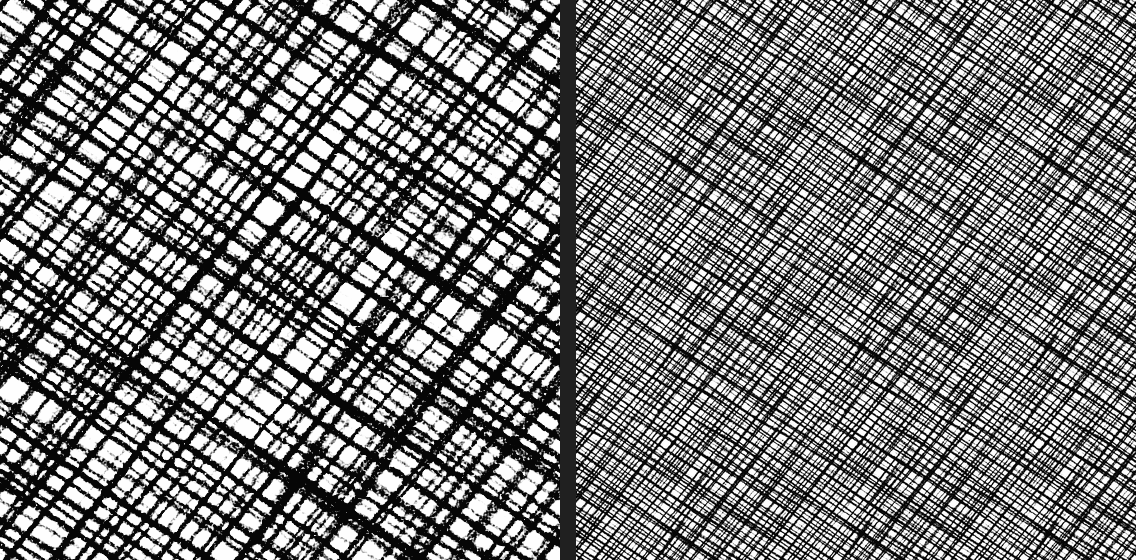
Left, the tile; right, the same tile 3 across and 3 down.
Reproduce this pattern procedurally as a Shadertoy shader.

```glsl
const vec3 PAPER = vec3(0.995);
const vec3 INK = vec3(0.025);

// Each hatch family: whole-number normal (across) and a companion axis (along).
// Their determinant is -1, so unit steps of both axes span exactly one tile.
const vec2 FALLING_ACROSS = vec2(2.0, 3.0);
const vec2 FALLING_ALONG = vec2(1.0, 1.0);
const vec2 RISING_ACROSS = vec2(5.0, -4.0);
const vec2 RISING_ALONG = vec2(1.0, -1.0);

// Line count across and strength changes along, per unit of the axes
const vec2 FALLING_BOLD = vec2(6.0, 6.0);
const vec2 FALLING_FINE = vec2(11.0, 9.0);
const vec2 RISING_BOLD = vec2(3.0, 9.0);
const vec2 RISING_FINE = vec2(6.0, 14.0);

const float BOLD_WIDTH = 0.0051;
const float FINE_WIDTH = 0.0036;
const vec2 BOLD_STRENGTH = vec2(1.05, 0.50);  // mean, spread
const vec2 FINE_STRENGTH = vec2(0.48, 0.85);
const float JITTER = 0.80;
const float DRIFT = 0.55;

const float WOBBLE_CELLS = 48.0;
const float WOBBLE_AMOUNT = 0.0022;
const float COARSE_GRAIN_CELLS = 147.0;
const float FINE_GRAIN_CELLS = 241.0;
const float GRAIN_AMOUNT = 1.05;
const vec2 INK_RANGE = vec2(0.18, 0.76);
const float TAU = 6.28319;

float hash(vec2 p) {
    vec3 q = fract(p.xyx * 0.1031);
    q += dot(q, q.yzx + 33.33);
    return fract((q.x + q.y) * q.z);
}

float cornerSlope(vec2 cell, vec2 offset, vec2 period, float seed) {
    float angle = TAU * hash(mod(cell, period) + seed);
    return dot(vec2(cos(angle), sin(angle)), offset);
}

// Gradient noise that wraps after a whole number of cells
float gradientNoise(vec2 p, vec2 period, float seed) {
    vec2 cell = floor(p);
    vec2 f = p - cell;
    vec2 blend = f * f * f * (f * (f * 6.0 - 15.0) + 10.0);
    vec2 e = vec2(1.0, 0.0);
    float low = mix(cornerSlope(cell, f, period, seed),
                    cornerSlope(cell + e.xy, f - e.xy, period, seed), blend.x);
    float high = mix(cornerSlope(cell + e.yx, f - e.yx, period, seed),
                     cornerSlope(cell + e.xx, f - e.xx, period, seed), blend.x);
    return mix(low, high, blend.y);
}

float tileNoise(vec2 p, float cells, float seed) {
    return gradientNoise(p * cells, vec2(cells), seed);
}

// Parallel lines with random offsets, slow drift and changing strength
float strokes(vec2 p, vec2 across, vec2 along, vec2 cells,
              float width, vec2 strength, float seed) {
    vec2 s = vec2(dot(p, across), dot(p, along)) * cells;
    float cellsPerCanvas = cells.x * length(across);
    float total = 0.0;
    for (int i = -1; i <= 1; i++) {
        float line = floor(s.x) + float(i);
        float id = mod(line, cells.x);
        vec2 q = vec2(line + 0.5, s.y);
        float shift = JITTER * (hash(vec2(id, seed)) - 0.5)
                    + DRIFT * gradientNoise(q, cells, seed + 17.0);
        float d = (s.x - line - 0.5 - shift) / (cellsPerCanvas * width);
        float vary = 1.6 * gradientNoise(q, cells, seed + 41.0)
                   + hash(vec2(seed + 5.0, id)) - 0.5;
        total += max(strength.x + strength.y * vary, 0.0) * exp(-d * d);
    }
    return total;
}

float hatch(vec2 p, vec2 across, vec2 along, vec2 bold, vec2 fine, float seed) {
    return strokes(p, across, along, bold, BOLD_WIDTH, BOLD_STRENGTH, seed)
         + strokes(p, across, along, fine, FINE_WIDTH, FINE_STRENGTH, seed + 90.0);
}

void mainImage(out vec4 fragColor, in vec2 fragCoord) {
    vec2 p = fragCoord / iResolution.xy;

    // Unsteady hand
    vec2 wobble = vec2(tileNoise(p, WOBBLE_CELLS, 3.0), tileNoise(p, WOBBLE_CELLS, 59.0));
    vec2 q = p + WOBBLE_AMOUNT * wobble;

    // Two crossing line families
    float density = hatch(q, FALLING_ACROSS, FALLING_ALONG, FALLING_BOLD, FALLING_FINE, 211.0)
                  + hatch(q, RISING_ACROSS, RISING_ALONG, RISING_BOLD, RISING_FINE, 467.0);

    // Dry grain breaks up edges and faint lines
    float grain = 0.7 * tileNoise(p, COARSE_GRAIN_CELLS, 11.0)
                + tileNoise(p, FINE_GRAIN_CELLS, 83.0);
    density *= 1.0 + GRAIN_AMOUNT * grain;

    float ink = smoothstep(INK_RANGE.x, INK_RANGE.y, density);
    fragColor = vec4(mix(PAPER, INK, ink), 1.0);
}
```
